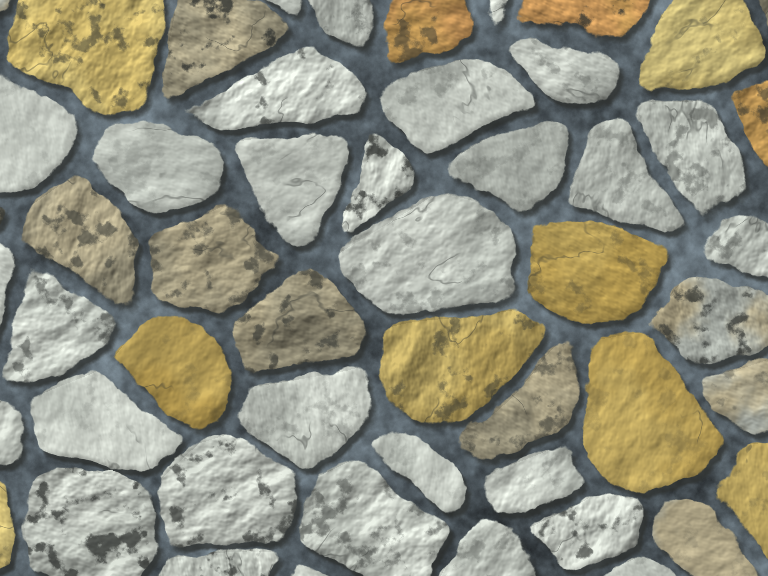
A WebGL 2 fragment shader for this texture:

```glsl
#version 300 es
precision highp float;
// Rubble wall: irregular pale, yellow and brown stones set in blue-grey mortar.
// A weighted Voronoi diagram with rounded corners shapes the stones; layered
// noise gives their chipped faces, stains, pits and cracks, lit from upper left.
uniform vec2 u_resolution;
out vec4 outColor;

const float DENSITY = 5.3;            // stones per canvas height
const vec2  STRETCH = vec2(0.9, 1.1);
const float TILT = 0.38;              // rotation of the stone layout
const float JITTER = 0.82;
const float SIZE_SPREAD = 0.30;       // variation of Voronoi weights
const float ROUNDING = 17.0;          // higher gives sharper corners
const float JOINT = 0.062;            // half joint width, in cells
const vec2  LIGHT = vec2(-0.6, 0.8);
const vec3  PALE   = vec3(0.79, 0.81, 0.775);
const vec3  GREY   = vec3(0.65, 0.67, 0.64);
const vec3  YELLOW = vec3(0.79, 0.74, 0.50);
const vec3  OCHRE  = vec3(0.67, 0.57, 0.30);
const vec3  TAN    = vec3(0.69, 0.65, 0.53);
const vec3  BROWN  = vec3(0.53, 0.51, 0.43);
const vec3  ORANGE = vec3(0.74, 0.56, 0.34);
const vec3  MORTAR = vec3(0.34, 0.38, 0.405);
const vec3  PIT    = vec3(0.19, 0.20, 0.19);

float hash(vec2 p) {
  vec3 q = fract(vec3(p.xyx) * 0.1031);
  q += dot(q, q.yzx + 33.33);
  return fract((q.x + q.y) * q.z);
}

vec2 hash2(vec2 p) { return vec2(hash(p + 17.3), hash(p + 71.9)); }

mat2 rotation(float a) { return mat2(cos(a), sin(a), -sin(a), cos(a)); }

float noise(vec2 p) {
  vec2 i = floor(p), f = fract(p);
  f = f * f * (3.0 - 2.0 * f);
  return mix(mix(hash(i), hash(i + vec2(1, 0)), f.x),
             mix(hash(i + vec2(0, 1)), hash(i + vec2(1, 1)), f.x), f.y);
}

float fbm(vec2 p) {
  float sum = 0.0, amp = 0.5;
  for (int i = 0; i < 5; i++) {
    sum += amp * noise(p);
    p = rotation(0.6) * p * 2.03 + 11.7;
    amp *= 0.5;
  }
  return sum;
}

// Site position in xy, weight in z
vec3 site(vec2 cell) {
  return vec3(cell + 0.5 + JITTER * (hash2(cell) - 0.5),
              SIZE_SPREAD * hash(cell + 5.7));
}

// Owning cell in xy, rounded distance to the stone outline in z (cell units)
vec3 stoneAt(vec2 p) {
  vec2 bend = vec2(noise(p * 7.0), noise(p * 7.0 + 40.0)) - 0.5;
  vec2 q = rotation(TILT) * ((p + 0.035 * bend) * STRETCH * DENSITY) + 20.0;
  vec2 base = floor(q), owner = base;
  float nearest = 1e3;
  for (int k = 0; k < 25; k++) {
    vec2 cell = base + vec2(k % 5 - 2, k / 5 - 2);
    vec3 s = site(cell);
    float d = dot(q - s.xy, q - s.xy) - s.z;
    if (d < nearest) { nearest = d; owner = cell; }
  }
  vec2 centre = site(owner).xy;
  float sum = 1e-6;
  for (int k = 0; k < 25; k++) {
    vec2 cell = base + vec2(k % 5 - 2, k / 5 - 2);
    if (cell == owner) continue;
    vec3 s = site(cell);
    float d = dot(q - s.xy, q - s.xy) - s.z;
    sum += exp(-ROUNDING * (d - nearest) / (2.0 * max(length(s.xy - centre), 0.1)));
  }
  float inset = JOINT * mix(0.6, 1.35, hash(owner + 9.1));
  float chips = 0.13 * (fbm(p * 26.0) - 0.48);
  return vec3(owner, -log(sum) / ROUNDING - inset + chips);
}

// Chipped face: stretched noise plus soft ledges
float relief(vec2 q) {
  float ledge = noise(q * 6.0) * 3.0;
  ledge = floor(ledge) + smoothstep(0.35, 0.65, fract(ledge));
  return fbm(q * vec2(11.0, 17.0)) + 0.05 * ledge;
}

vec3 stoneColour(vec2 id, float stain) {
  float kind = hash(id + 3.1);
  float patchy = smoothstep(0.36, 0.62, stain);
  vec3 c = mix(PALE, GREY, 0.65 * patchy + 0.3 * hash(id + 8.8));
  if (kind > 0.50) c = mix(YELLOW, OCHRE, 0.8 * hash(id + 6.2) + 0.2 * patchy);
  if (kind > 0.66) c = mix(TAN, GREY, patchy);
  if (kind > 0.79) c = mix(BROWN, TAN, 0.7 * patchy);
  if (kind > 0.95) c = mix(ORANGE, OCHRE, 0.4 * patchy);
  return c * mix(0.95, 1.06, hash(id + 2.4));
}

void main() {
  vec2 p = gl_FragCoord.xy / u_resolution.y;
  vec3 stone = stoneAt(p);
  vec3 toLight = stoneAt(p + LIGHT * 0.013);
  vec2 id = stone.xy;
  float edge = stone.z;

  // Stone face, with its own grain direction and roughness
  float rough = hash(id + 4.4);
  if (hash(id + 3.1) > 0.79) rough = 0.7 + 0.3 * rough;
  mat2 grain = rotation(6.283 * hash(id + 1.9));
  vec2 q = grain * p + 9.0 * hash2(id);
  float slope = relief(q) - relief(q + grain * LIGHT * 0.005);
  float stain = fbm(q * 8.0 + 31.0);
  vec3 face = stoneColour(id, stain);
  face *= 1.0 + clamp(slope * mix(1.6, 4.2, rough), -0.45, 0.24);
  float pits = smoothstep(0.57, 0.72, fbm(q * 38.0 + 7.0) + 0.25 * (stain - 0.5));
  face = mix(face, PIT, pits * mix(0.12, 0.85, rough * rough));
  float crack = 1.0 - smoothstep(0.0, 0.012, abs(fbm(q * vec2(5.0, 9.0) + 3.0) - 0.5));
  face = mix(face, PIT, 0.35 * crack * smoothstep(0.45, 0.6, noise(q * 13.0)));

  // Lit and shaded rims
  float rim = 1.0 - smoothstep(0.0, 0.09, edge);
  float facing = id == toLight.xy ? edge - toLight.z : 0.0;
  face *= 1.0 + rim * clamp(1.8 * facing - 0.07, -0.22, 0.07);

  // Mortar: gritty, darkened beside the stones that shade it
  float grit = fbm(p * 55.0) - 0.48;
  float cloud = fbm(p * 5.0 + 60.0) - 0.48;
  vec3 mortar = MORTAR * (1.0 + 0.75 * grit + 1.1 * cloud);
  float shade = smoothstep(-0.025, 0.03, toLight.z);
  mortar = mix(mortar, PIT * 0.92, 0.72 * shade);

  float soft = DENSITY / u_resolution.y;
  vec3 colour = mix(mortar, face, smoothstep(-soft, soft, edge));
  outColor = vec4(clamp(colour, 0.0, 1.0), 1.0);
}
```
